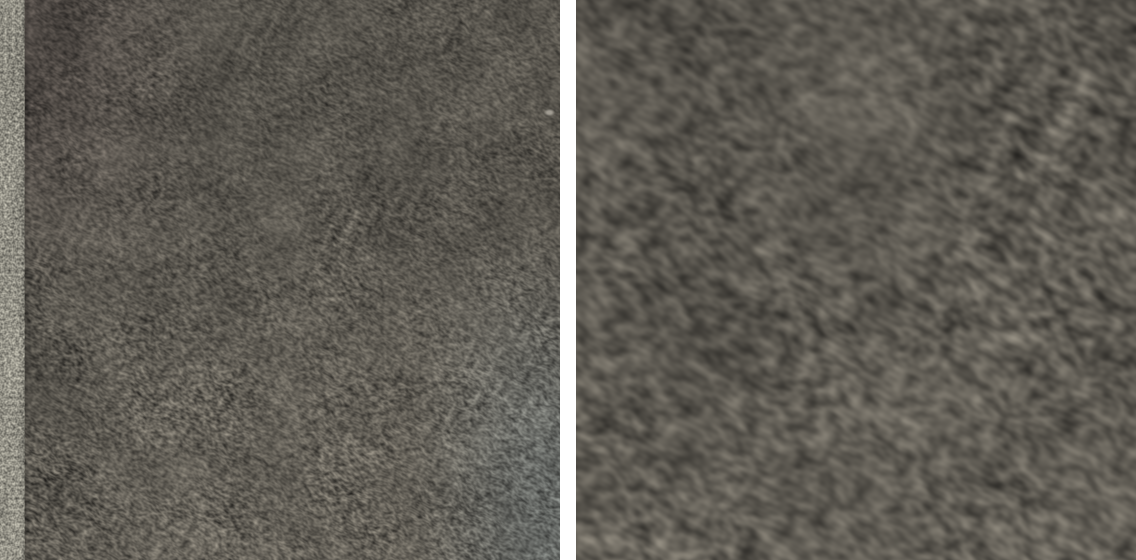
Left: the whole. Right: its middle third, enlarged.
Write a three.js fragment shader that draws this texture.

```glsl
varying vec2 vUv;

vec2 gradient(vec2 cell) {
  float h = fract(sin(dot(cell, vec2(127.1, 311.7))) * 43758.55);
  return vec2(cos(6.2832 * h), sin(6.2832 * h));
}

float gradientNoise(vec2 p) {
  vec2 i = floor(p);
  vec2 f = p - i;
  vec2 u = f * f * f * (f * (f * 6.0 - 15.0) + 10.0);
  float a = dot(gradient(i), f);
  float b = dot(gradient(i + vec2(1.0, 0.0)), f - vec2(1.0, 0.0));
  float c = dot(gradient(i + vec2(0.0, 1.0)), f - vec2(0.0, 1.0));
  float d = dot(gradient(i + vec2(1.0, 1.0)), f - vec2(1.0, 1.0));
  return mix(mix(a, b, u.x), mix(c, d, u.x), u.y);
}

// Three octaves of grain, drawn out along a slope falling to the right
float stoneGrain(vec2 uv) {
  vec2 bend = 0.004 * vec2(gradientNoise(uv * 24.0), gradientNoise(uv * 24.0 + 50.0));
  vec2 p = mat2(0.88, 0.48, -0.48, 0.88) * (uv + bend);
  p *= vec2(0.75, 1.2);
  return 0.5 * gradientNoise(p * 52.0)
       + 1.0 * gradientNoise(p * 104.0 + 17.0)
       + 0.8 * gradientNoise(p * 190.0 + 41.0);
}

vec3 stone(vec2 uv) {
  // Broad light: dim above and beside the strip, brighter below
  float low = 1.0 - smoothstep(0.15, 0.8, uv.y);
  float light = mix(0.332, 0.385, low);
  light -= 0.03 * (1.0 - smoothstep(0.04, 0.25, uv.x));
  light += 0.05 * gradientNoise(uv * 4.0 + 7.0) + 0.06 * gradientNoise(uv * 13.0);

  // Grain grows stronger in the lower part and varies in patches
  float contrast = mix(0.125, 0.18, low) * (1.0 + 0.5 * gradientNoise(uv * 9.0 + 30.0));
  light += contrast * stoneGrain(uv);

  // Warm brown, turning rusty at upper left and cool at lower right
  vec3 tint = vec3(1.025, 0.985, 0.9);
  float rust = smoothstep(0.45, 0.0, uv.x) * smoothstep(0.4, 0.9, uv.y);
  float cool = smoothstep(0.7, 1.0, uv.x) * smoothstep(0.65, 0.1, uv.y);
  tint = mix(tint, vec3(1.05, 0.97, 0.91), rust);
  tint = mix(tint, vec3(0.98, 1.01, 0.98), cool);
  vec3 color = tint * (light + 0.025 * cool);

  // Small pale chip near the right edge
  float chip = length((uv - vec2(0.981, 0.799)) * vec2(0.7, 1.0));
  return mix(color, vec3(0.7, 0.68, 0.64), 0.8 * smoothstep(0.008, 0.002, chip));
}

vec3 paleStrip(vec2 uv) {
  float grain = gradientNoise(uv * 150.0 + 11.0) + gradientNoise(uv * 260.0 + 73.0);
  float light = 0.56 + 0.22 * grain + 0.08 * gradientNoise(uv * vec2(20.0, 7.0));
  light -= 0.05 * smoothstep(0.03, 0.044, uv.x);
  return vec3(1.015, 1.0, 0.925) * light;
}

void main() {
  // Strip border with a thin shadow on the stone side
  float edge = smoothstep(0.0425, 0.0455, vUv.x);
  float shadow = 1.0 - 0.15 * smoothstep(0.056, 0.044, vUv.x);
  vec3 color = mix(paleStrip(vUv), stone(vUv) * shadow, edge);
  gl_FragColor = vec4(clamp(color, 0.0, 1.0), 1.0);
}
```
